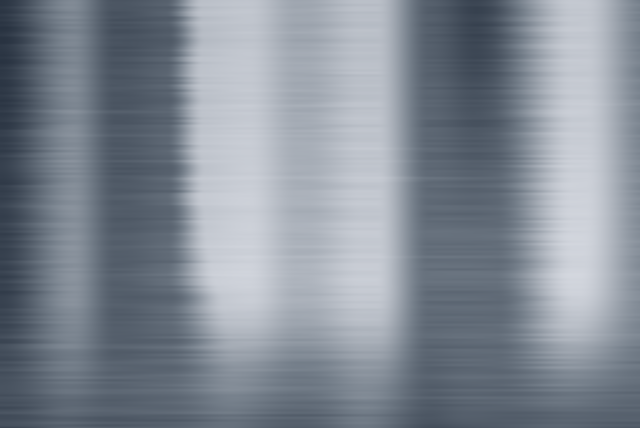
Reproduce this texture procedurally as a WebGL 2 fragment shader.

```glsl
#version 300 es
precision highp float;
// Brushed steel sheet: soft vertical reflections crossed by fine horizontal grain.

#define GRAIN_ROWS 170.0
#define GRAIN_AMOUNT 0.085
#define EDGE_JITTER 0.012
#define SCRATCH_COUNT 9
#define SCRATCH_GLOW 0.035
#define FADE_HEIGHT 0.34

uniform vec2 u_resolution;
out vec4 fragColor;

const vec3 SHADOW = vec3(0.175, 0.215, 0.270);
const vec3 STEEL = vec3(0.455, 0.495, 0.540);
const vec3 SHINE = vec3(0.815, 0.830, 0.860);

float hash(vec2 p) {
    vec3 q = fract(vec3(p.xyx) * 0.1031);
    q += dot(q, q.yzx + 33.33);
    return fract((q.x + q.y) * q.z);
}

float valueNoise(vec2 p) {
    vec2 cell = floor(p);
    vec2 f = fract(p);
    f = f * f * (3.0 - 2.0 * f);
    float lower = mix(hash(cell), hash(cell + vec2(1.0, 0.0)), f.x);
    float upper = mix(hash(cell + vec2(0.0, 1.0)), hash(cell + vec2(1.0)), f.x);
    return mix(lower, upper, f.y);
}

float bump(float x, float center, float width) {
    float d = (x - center) / width;
    return exp(-d * d);
}

// Long horizontal fibres at three scales, centred on zero
float brushGrain(vec2 p) {
    float fine = valueNoise(vec2(p.x * 7.0, p.y * GRAIN_ROWS));
    float medium = valueNoise(vec2(p.x * 4.0 + 31.0, p.y * GRAIN_ROWS * 0.5));
    float broad = valueNoise(vec2(p.x * 2.5 + 73.0, p.y * GRAIN_ROWS * 0.2));
    return fine * 0.5 + medium * 0.3 + broad * 0.2 - 0.5;
}

// Upper reflections, built left to right from soft rises and falls
float reflections(float x, float y) {
    float low = 1.0 - smoothstep(0.10, 0.55, y);
    float top = smoothstep(0.35, 1.0, y);
    float v = mix(0.26, 0.21, top);
    v += 0.31 * smoothstep(0.0, 0.115, x);
    v -= 0.20 * smoothstep(0.115, 0.180, x);
    v += 0.05 * smoothstep(0.190, 0.275, x);
    v += 0.37 * smoothstep(0.262, mix(0.318, 0.370, low), x);
    v += 0.03 * smoothstep(0.300, 0.390, x);
    v -= 0.12 * smoothstep(0.390, 0.465, x);
    v += 0.09 * smoothstep(0.480, 0.565, x);
    v -= 0.36 * smoothstep(0.590, 0.670, x);
    v -= mix(0.0, 0.11, top) * bump(x, 0.742, 0.045);
    v += 0.40 * smoothstep(mix(0.775, 0.765, top), 0.895, x);
    v -= 0.28 * smoothstep(mix(0.915, 0.895, low), 1.01, x);
    return v;
}

// Dull foot of the sheet, with faint remains of the bright bands
float footShade(float x) {
    float v = 0.33 + 0.07 * smoothstep(0.0, 0.25, x);
    v += 0.06 * bump(x, 0.10, 0.05) + 0.07 * bump(x, 0.36, 0.06);
    v += 0.10 * bump(x, 0.57, 0.055) + 0.03 * bump(x, 0.88, 0.06);
    return v - 0.04 * bump(x, 0.67, 0.04);
}

// A few long pale scratches scattered over the middle of the sheet
float scratches(vec2 p) {
    float glow = 0.0;
    for (int i = 0; i < SCRATCH_COUNT; i++) {
        float id = float(i);
        float height = mix(0.30, 0.82, hash(vec2(id, 4.0)));
        float center = hash(vec2(id, 9.0));
        float reach = mix(0.10, 0.28, hash(vec2(id, 17.0)));
        glow += bump(p.y, height, 0.0035) * bump(p.x, center, reach);
    }
    return glow + bump(p.y, 0.585, 0.004) * bump(p.x, 0.50, 0.32);
}

// Cool grey ramp from shadow to highlight
vec3 steelColor(float v) {
    vec3 darkHalf = mix(SHADOW, STEEL, (v - 0.215) / 0.28);
    vec3 lightHalf = mix(STEEL, SHINE, (v - 0.495) / 0.335);
    return mix(darkHalf, lightHalf, step(0.495, v));
}

void main() {
    vec2 uv = gl_FragCoord.xy / u_resolution;
    float grain = brushGrain(uv);

    // Reflections with ragged edges, fading toward the foot
    float x = uv.x + grain * EDGE_JITTER;
    float fade = 1.0 - smoothstep(0.0, FADE_HEIGHT, uv.y);
    float shade = mix(reflections(x, uv.y), footShade(x), fade);
    shade -= 0.05 * (1.0 - smoothstep(0.0, 0.07, uv.y));

    // Grain shows most in the half tones and near the foot
    float halfTone = 4.0 * shade * (1.0 - shade);
    float strength = mix(0.25, 1.0, halfTone * halfTone) + 0.35 * fade;
    shade += grain * GRAIN_AMOUNT * strength;
    shade += SCRATCH_GLOW * scratches(uv) * (1.1 - shade);

    fragColor = vec4(clamp(steelColor(shade), 0.0, 1.0), 1.0);
}
```
